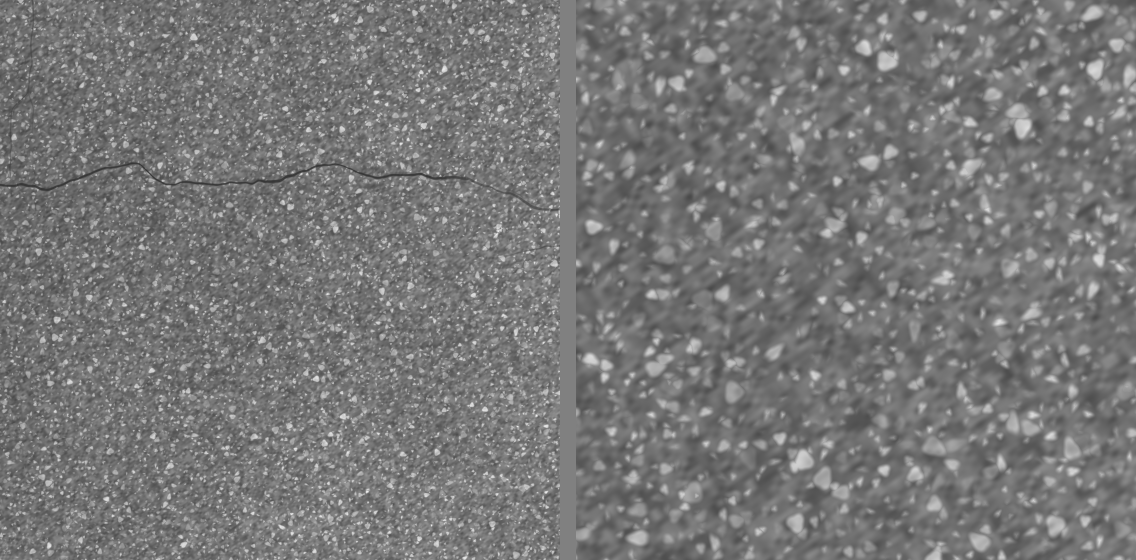
Left, the full canvas; right, a detail of the centre.
Give the GLSL for this texture, as a WebGL 2 fragment shader.

```glsl
#version 300 es
precision highp float;
// Worn grey asphalt: a finely mottled binder strewn with pale stone chips,
// split by thin jagged cracks. Chips are jittered ellipses in a cell grid;
// cracks are noisy height curves; broad noise varies the lighting.

uniform vec2 u_resolution;
out vec4 fragColor;

const float EDGE_SOFTNESS = 0.0015;

// Integer hash giving three values in 0..1
vec3 hash3(vec2 cell, float seed) {
    uvec3 v = uvec3(ivec3(vec3(cell, seed))) * 1664525u + 1013904223u;
    v.x += v.y * v.z; v.y += v.z * v.x; v.z += v.x * v.y;
    v ^= v >> 16u;
    v.x += v.y * v.z; v.y += v.z * v.x; v.z += v.x * v.y;
    return vec3(v >> 8u) / 16777216.0;
}

float valueNoise(vec2 p, float seed) {
    vec2 cell = floor(p), f = fract(p);
    f = f * f * (3.0 - 2.0 * f);
    float low = mix(hash3(cell, seed).x, hash3(cell + vec2(1, 0), seed).x, f.x);
    float high = mix(hash3(cell + vec2(0, 1), seed).x, hash3(cell + vec2(1, 1), seed).x, f.x);
    return mix(low, high, f.y);
}

vec2 rotate(vec2 p, float angle) {
    float c = cos(angle), s = sin(angle);
    return vec2(c * p.x + s * p.y, c * p.y - s * p.x);
}

// Brightness added by one layer of scattered stone chips
float chipLayer(vec2 uv, float cells, float presence, float softness, float seed) {
    vec2 p = uv * cells, home = floor(p);
    float lift = 0.0;
    for (int j = -1; j <= 1; j++) {
        for (int i = -1; i <= 1; i++) {
            vec2 cell = home + vec2(i, j);
            vec3 place = hash3(cell, seed);
            vec3 form = hash3(cell, seed + 1.0);
            vec3 tone = hash3(cell, seed + 2.0);
            if (place.z > presence) continue;
            float radius = mix(0.17, 0.40, form.x * form.x);
            float aspect = mix(0.5, 0.95, form.y);
            vec2 q = rotate(p - cell - place.xy, 0.6 + 2.6 * (form.z - 0.5));
            q.y /= aspect;
            float wobble = 1.0 + 0.14 * sin(3.0 * atan(q.y, q.x + 1e-5) + 6.28 * tone.y);
            float dist = (length(q) - radius * wobble) * aspect / cells;
            float cover = 1.0 - smoothstep(-softness, softness, dist);
            float strength = mix(0.08, 0.36, pow(tone.x, 1.5));
            lift = max(lift, cover * strength);
        }
    }
    return lift;
}

// Jagged sideways wander of a crack along its length
float wander(float along, float seed) {
    return 0.013 * (valueNoise(vec2(along * 24.0, 0.5), seed) - 0.5)
         + 0.006 * (valueNoise(vec2(along * 80.0, 0.5), seed + 1.0) - 0.5);
}

float crackLine(float offset, float halfWidth, float softness) {
    return 1.0 - smoothstep(halfWidth - softness, halfWidth + softness, abs(offset));
}

// Height of the long crack across the surface
float mainCrackHeight(float x) {
    return 0.665 + 0.045 * smoothstep(0.08, 0.23, x) - 0.037 * smoothstep(0.235, 0.30, x)
         + 0.029 * smoothstep(0.45, 0.60, x) - 0.018 * smoothstep(0.60, 0.68, x)
         - 0.058 * smoothstep(0.80, 1.00, x) + wander(x, 40.0);
}

// Darkness from the side cracks
float sideCracks(vec2 uv, float softness) {
    float joint = smoothstep(0.80, 0.84, uv.y);
    float sway = 0.7 * wander(uv.y, 50.0);
    float leftX = 0.020 + 0.026 * joint + 0.011 * smoothstep(0.83, 0.90, uv.y) + sway;
    float left = crackLine(uv.x - leftX, 0.0011, softness) * smoothstep(0.67, 0.69, uv.y);
    float branchX = 0.059 - 0.013 * joint + sway;
    float branch = crackLine(uv.x - branchX, 0.0009, softness)
                 * smoothstep(0.75, 0.78, uv.y) * (1.0 - smoothstep(0.83, 0.845, uv.y));
    float rightY = 0.542 + 0.02 * smoothstep(0.88, 1.0, uv.x) + 0.7 * wander(uv.x, 60.0);
    float right = crackLine(uv.y - rightY, 0.0012, softness) * smoothstep(0.84, 0.97, uv.x);
    return max(max(left, 0.7 * branch), right);
}

void main() {
    vec2 uv = gl_FragCoord.xy / u_resolution;
    float softness = max(EDGE_SOFTNESS, 0.7 / u_resolution.y);

    // Binder with fine, slightly slanted mottling
    vec2 slanted = rotate(uv, 0.6) * vec2(0.75, 1.1);
    float grey = 0.425 + 0.15 * (valueNoise(slanted * 260.0, 1.0) - 0.5)
               + 0.12 * (valueNoise(slanted * 145.0, 2.0) - 0.5);

    // Stone chips, coarse and fine
    float coarse = chipLayer(uv, 60.0, 0.62, softness, 10.0);
    float fine = chipLayer(uv, 120.0, 0.62, softness, 20.0);
    grey += max(coarse, fine);

    // Lighting and dusty patches
    float dust = smoothstep(0.68, 0.95, valueNoise(uv * 15.0, 30.0));
    float light = 0.97 + 0.10 * smoothstep(0.25, 1.05, 0.6 * uv.x + 0.5 * (1.0 - uv.y))
                + 0.08 * (valueNoise(uv * 5.0, 31.0) - 0.5);
    grey = grey * light + 0.03 * dust;

    // Cracks with a worn pale lip
    float offset = uv.y - mainCrackHeight(uv.x);
    float halfWidth = mix(0.0010, 0.0028, valueNoise(vec2(uv.x * 18.0, 0.5), 45.0));
    float fade = 1.0 - 0.4 * smoothstep(0.76, 0.86, uv.x);
    grey += 0.05 * crackLine(offset + 0.005, 0.001, 2.0 * softness);
    grey = mix(grey, 0.19, 0.85 * fade * crackLine(offset, halfWidth, softness));
    grey = mix(grey, 0.25, 0.6 * sideCracks(uv, softness));

    fragColor = vec4(vec3(clamp(grey, 0.0, 1.0)), 1.0);
}
```
